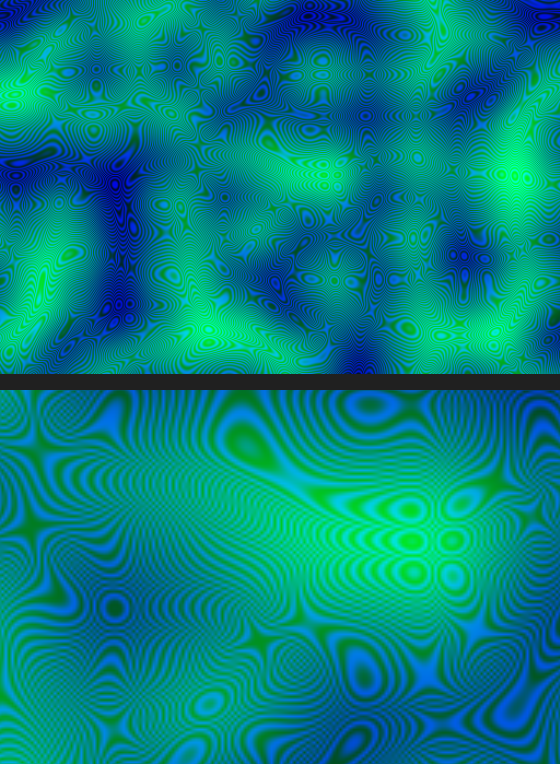
Top, the full canvas; bottom, a detail of the centre.
Write a Shadertoy shader that draws this texture.

```glsl
// Soft green and blue noise clouds overlaid with fine moire contour lines.

#define CELLS 4.7          // noise cells per canvas height
#define ROWS 342.0         // sampling rows per canvas height, sets the moire scale
#define CONTOURS 100.0     // contour lines per unit of height
#define GREEN_MEAN 0.48
#define GREEN_SPREAD 0.84
#define BLUE_MEAN 0.515
#define BLUE_SWING 0.39
#define SEED vec2(17.0, 43.0)

const float TAU = 6.2831853;

float hash(vec2 p) {
    vec3 q = fract(p.xyx * vec3(0.1031, 0.1030, 0.0973));
    q += dot(q, q.yzx + 33.33);
    return fract((q.x + q.y) * q.z);
}

// Slope of a randomly turned plane at one lattice corner
float cornerSlope(vec2 cell, vec2 offset) {
    float angle = TAU * hash(cell + SEED);
    return dot(vec2(cos(angle), sin(angle)), offset);
}

float gradientNoise(vec2 p) {
    vec2 cell = floor(p), f = p - cell;
    vec2 blend = f * f * f * (f * (f * 6.0 - 15.0) + 10.0);
    vec2 e = vec2(1.0, 0.0);
    float low = mix(cornerSlope(cell, f),
                    cornerSlope(cell + e.xy, f - e.xy), blend.x);
    float high = mix(cornerSlope(cell + e.yx, f - e.yx),
                     cornerSlope(cell + e.xx, f - e.xx), blend.x);
    return mix(low, high, blend.y);
}

float cloudHeight(vec2 p) {
    return GREEN_MEAN + GREEN_SPREAD * gradientNoise(p * CELLS);
}

// Contours sampled on a coarse grid, so that steep slopes fold into moire
float moireContours(vec2 p) {
    vec2 grid = p * ROWS - 0.5;
    vec2 base = floor(grid), f = grid - base;
    float sum = 0.0;
    for (int j = 0; j < 2; j++) {
        for (int i = 0; i < 2; i++) {
            vec2 corner = vec2(i, j);
            vec2 weight = mix(1.0 - f, f, corner);
            float height = cloudHeight((base + corner + 0.5) / ROWS);
            sum += weight.x * weight.y * sin(TAU * CONTOURS * height);
        }
    }
    return sum;
}

void mainImage(out vec4 fragColor, in vec2 fragCoord) {
    vec2 p = fragCoord / iResolution.y;
    float green = cloudHeight(p);
    float blue = BLUE_MEAN + BLUE_SWING * moireContours(p);
    fragColor = vec4(clamp(vec3(0.0, green, blue), 0.0, 1.0), 1.0);
}
```
